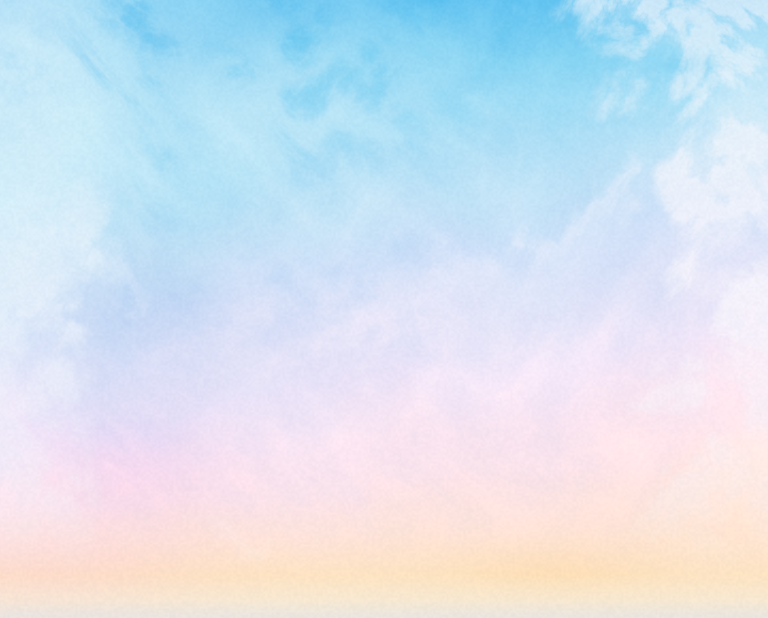
A Shadertoy shader for this texture:

```glsl
// Pastel dawn sky: blue-to-peach gradient framed by soft cloud banks and thin wisps.

// Sky colour stops from bottom to top: rgb, height
const vec4 SKY[12] = vec4[12](
    vec4(0.91, 0.90, 0.88, 0.00), vec4(0.97, 0.91, 0.82, 0.03),
    vec4(0.99, 0.89, 0.76, 0.07), vec4(0.99, 0.89, 0.85, 0.14),
    vec4(0.98, 0.89, 0.92, 0.22), vec4(0.965, 0.89, 0.945, 0.30),
    vec4(0.92, 0.89, 0.97, 0.39), vec4(0.79, 0.87, 0.97, 0.58),
    vec4(0.74, 0.88, 0.965, 0.68), vec4(0.62, 0.86, 0.96, 0.80),
    vec4(0.50, 0.82, 0.95, 0.91), vec4(0.37, 0.76, 0.94, 1.00));

vec2 hash2(vec2 p) {
    vec3 q = fract(p.xyx * vec3(0.1031, 0.1030, 0.0973));
    q += dot(q, q.yzx + 33.33);
    return fract((q.xx + q.yz) * q.zy);
}

float bump(float x, float center, float width) {
    float d = (x - center) / width;
    return exp(-d * d);
}

float blob(vec2 p, vec2 center, vec2 size) {
    return bump(p.x, center.x, size.x) * bump(p.y, center.y, size.y);
}

// Smooth cellular noise, low at cell centres and high along borders
float cells(vec2 p) {
    vec2 cell = floor(p), f = p - cell;
    float sum = 0.0;
    for (int j = -1; j <= 1; j++)
    for (int i = -1; i <= 1; i++) {
        vec2 offset = vec2(i, j);
        vec2 d = offset + hash2(cell + offset) - f;
        sum += exp(-8.0 * dot(d, d));
    }
    return -log(sum) * 0.5;
}

// Soft random speckle
float grain(vec2 p) {
    vec2 cell = floor(p), f = p - cell;
    vec2 e = vec2(1.0, 0.0);
    float low = mix(hash2(cell).x, hash2(cell + e).x, f.x);
    float high = mix(hash2(cell + e.yx).x, hash2(cell + e.xx).x, f.x);
    return mix(low, high, f.y) - 0.5;
}

// Layered sines bend the domain into drifting curls
vec2 curl(vec2 p) {
    float freq = 3.0;
    for (int i = 0; i < 5; i++) {
        p += 0.28 / freq * sin(p.yx * freq + vec2(1.7, 4.1) * float(i + 1));
        freq *= 1.9;
    }
    return p;
}

float vapor(vec2 p, float scale) {
    float sum = 0.0, amp = 0.46;
    p = curl(p) * scale;
    for (int i = 0; i < 6; i++) {
        sum += amp * cells(p);
        p = mat2(1.6, 1.2, -1.2, 1.6) * p + 7.3;
        amp *= 0.55;
    }
    return sum;
}

vec3 skyColor(float height) {
    vec3 color = SKY[0].rgb;
    for (int i = 1; i < 12; i++) {
        float t = (height - SKY[i - 1].a) / (SKY[i].a - SKY[i - 1].a);
        color = mix(color, SKY[i].rgb, clamp(t, 0.0, 1.0));
    }
    return color;
}

float wisp(vec2 p, vec2 a, vec2 b, float width) {
    vec2 ab = b - a;
    float t = clamp(dot(p - a, ab) / dot(ab, ab), 0.0, 1.0);
    return bump(length(p - a - ab * t), 0.0, width);
}

// Cloud cover by distance from a side, with a ragged inner edge
float bank(float side, float edge, float softness, float ragged) {
    return smoothstep(softness, -softness, side - edge + ragged);
}

void mainImage(out vec4 fragColor, in vec2 fragCoord) {
    vec2 uv = fragCoord / iResolution.xy;
    vec2 p = vec2(uv.x * iResolution.x / iResolution.y, uv.y);
    float x = uv.x, y = uv.y;
    float broad = vapor(p + 2.3, 3.5);
    float fine = vapor(p * 1.1 + 9.1, 8.0);
    float ragged = (broad - 0.45) * 0.09 + (fine - 0.45) * 0.10;
    float aloft = smoothstep(0.6, 0.9, y);
    float grounded = smoothstep(0.04, 0.26, y);

    // Tilted gradient: blue reaches lower on the left, pink higher on the right
    float tilt = 0.20 * (0.5 - x) * smoothstep(0.05, 0.3, y) * smoothstep(1.0, 0.7, y);
    vec3 sky = skyColor(y + tilt + (broad - 0.45) * 0.03 * grounded);
    vec3 color = sky;
    color -= vec3(0.045, 0.04, 0.015) * blob(uv, vec2(0.19, 0.51), vec2(0.14, 0.12));
    color -= vec3(0.02, 0.045, 0.01) * blob(uv, vec2(0.16, 0.24), vec2(0.12, 0.10));
    color += vec3(0.0, -0.03, 0.03) * blob(uv, vec2(0.04, 0.08), vec2(0.20, 0.06));
    color -= vec3(0.0, 0.015, 0.04) * blob(uv, vec2(0.72, 0.08), vec2(0.12, 0.04));

    // Thin veil aloft, haze in the upper left and pale puffs across the middle
    float veil = blob(uv, vec2(0.34, 0.82), vec2(0.24, 0.18)) * smoothstep(0.2, 0.8, fine * 0.6 + broad * 0.4);
    float haze = blob(uv, vec2(0.02, 0.88), vec2(0.20, 0.28)) * smoothstep(-0.2, 0.7, fine);
    float puffs = blob(uv, vec2(0.52, 0.46), vec2(0.24, 0.11)) * smoothstep(0.3, 0.75, broad * 0.6 + fine * 0.4);
    color = mix(color, vec3(0.82, 0.92, 0.97), 0.50 * veil);
    color = mix(color, vec3(0.88, 0.95, 0.98), 0.75 * haze);
    color = mix(color, vec3(0.95, 0.92, 0.98), 0.45 * puffs);

    // Side banks and the tuft at the upper right
    float leftEdge = 0.135 + 0.025 * bump(y, 0.57, 0.05) + 0.03 * bump(y, 0.82, 0.12);
    float rightEdge = 0.145 + 0.05 * bump(y, 0.70, 0.06) + 0.03 * bump(y, 0.84, 0.12) + 0.11 * bump(y, 1.0, 0.07);
    float left = bank(x, leftEdge, mix(0.06, 0.13, aloft), ragged) * grounded;
    float right = bank(1.0 - x, rightEdge, mix(0.08, 0.11, aloft), ragged * 1.3) * grounded;
    left *= 1.0 - 0.3 * smoothstep(0.4, 0.9, fine);
    right *= 1.0 - mix(0.3, 0.45, aloft) * smoothstep(0.4, 0.9, fine);
    float pale = mix(0.32, 0.60, smoothstep(0.2, 0.55, y));
    color = mix(color, mix(sky, vec3(0.98, 0.98, 0.99), pale), left * 0.92);
    color = mix(color, mix(sky, vec3(0.99, 0.975, 0.99), pale * 1.25), right * 0.92);

    // Curling wisps
    vec2 q = uv + (vec2(fine, broad) - 0.45) * vec2(0.06, 0.06);
    float wisps = wisp(q, vec2(0.73, 0.68), vec2(0.86, 0.75), 0.020)
        + 0.6 * wisp(q, vec2(0.63, 0.59), vec2(0.80, 0.66), 0.040)
        + 0.6 * wisp(q, vec2(0.13, 0.60), vec2(0.185, 0.565), 0.014)
        + 0.4 * wisp(q, vec2(0.28, 0.14), vec2(0.37, 0.12), 0.014);
    color = mix(color, mix(sky, vec3(0.99, 0.97, 1.0), 0.6), clamp(wisps, 0.0, 1.0) * 0.55);

    // Faint mottling and paper grain
    color += (fine - 0.45) * vec3(0.03, 0.015, 0.005) * grounded;
    color += grain(p * 290.0) * vec3(0.028, 0.024, 0.016);
    fragColor = vec4(clamp(color, 0.0, 1.0), 1.0);
}
```
